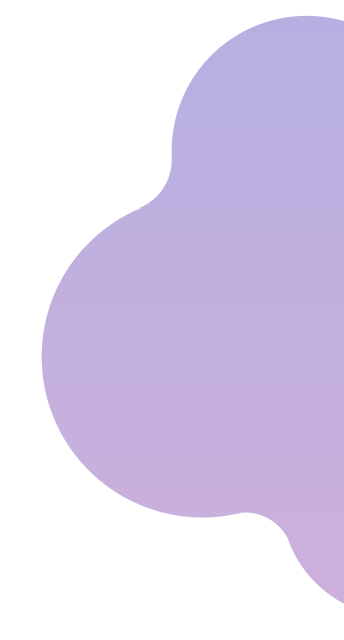
Give the GLSL for this background, as a WebGL 1 fragment shader.

```glsl
precision highp float;
// Soft lavender-to-pink blob of merged circles on a white background.

uniform vec2 u_resolution;

float circle(vec2 p, vec2 center, float radius) {
  return length(p - center) - radius;
}

// Signed distance to the line a-b, positive on its left side.
float leftOf(vec2 p, vec2 a, vec2 b) {
  vec2 dir = normalize(b - a);
  return dir.x * (p.y - a.y) - dir.y * (p.x - a.x);
}

// Concave joint: clockwise triangle between two centers and a hollow,
// with the round hollow cut away.
float neck(vec2 p, vec2 a, vec2 b, vec2 hollow, float radius) {
  float triangle = max(leftOf(p, a, b),
                       max(leftOf(p, b, hollow), leftOf(p, hollow, a)));
  return max(triangle, -circle(p, hollow, radius));
}

float blob(vec2 p) {
  vec2 top = vec2(0.4792, 0.7643);
  vec2 left = vec2(0.3164, 0.4427);
  vec2 bottom = vec2(0.6224, 0.2188);

  // Three lobes and the core that closes the gap between them
  float d = circle(p, top, 0.2109);
  d = min(d, circle(p, left, 0.2513));
  d = min(d, circle(p, bottom, 0.1829));
  d = min(d, circle(p, vec2(0.534, 0.479), 0.156));

  // Smooth inward curves where neighboring lobes meet
  d = min(d, neck(p, top, left, vec2(0.1875, 0.75), 0.0807));
  return min(d, neck(p, left, bottom, vec2(0.3828, 0.1237), 0.0755));
}

void main() {
  // Canvas height is one unit
  vec2 p = gl_FragCoord.xy / u_resolution.y;
  float pixel = 1.0 / u_resolution.y;

  // Vertical gradient
  vec3 pink = vec3(0.805, 0.692, 0.858);
  vec3 lavender = vec3(0.713, 0.690, 0.885);
  vec3 fill = mix(pink, lavender, smoothstep(0.0, 1.0, 0.5) * 0.0
                  + clamp((p.y - 0.053) / 0.922, 0.0, 1.0));

  // Antialiased edge
  float coverage = clamp(0.5 - blob(p) / pixel, 0.0, 1.0);
  gl_FragColor = vec4(mix(vec3(1.0), fill, coverage), 1.0);
}
```
